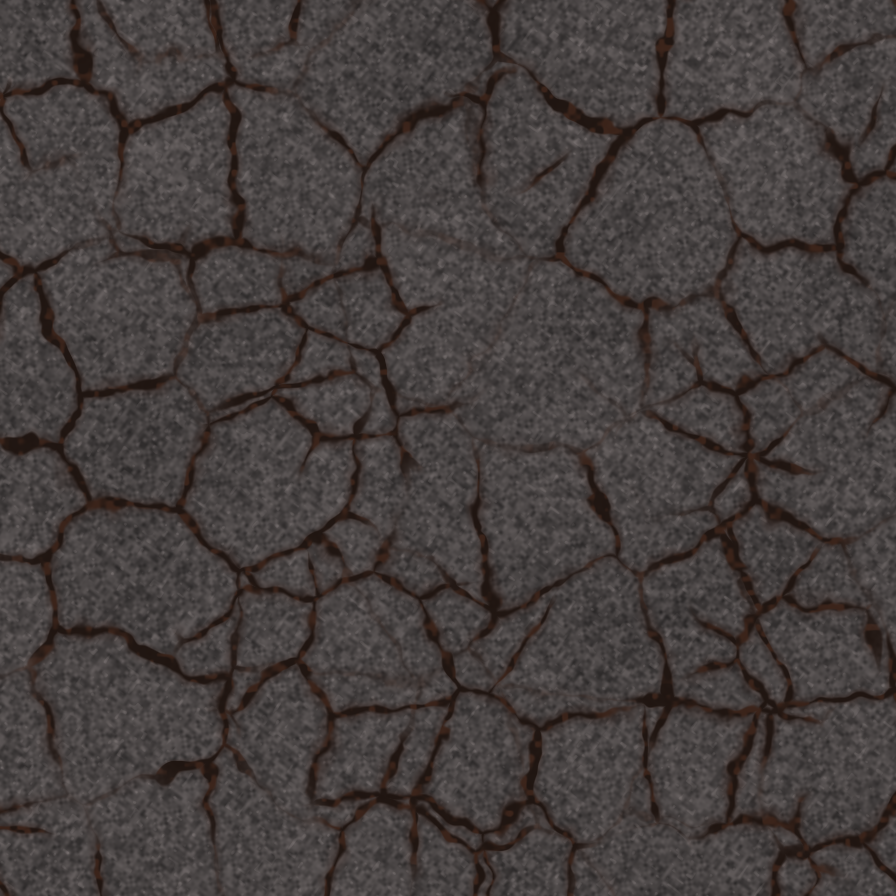
Give the GLSL for this texture, as a Shadertoy shader.

```glsl
// Dark grey, finely grained stone split by ragged rust-brown cracks.
// Warped Voronoi borders form the main cracks and broken side cracks;
// noise varies their width, swells them into knots and grains the stone.

vec2 hash2(vec2 p) {
    vec3 q = fract(vec3(p.xyx) * vec3(0.1031, 0.1030, 0.0973));
    q += dot(q, q.yzx + 33.33);
    return fract((q.xx + q.yz) * q.zy);
}

float noise(vec2 p) {
    vec2 i = floor(p), f = fract(p);
    f = f * f * (3.0 - 2.0 * f);
    float low = mix(hash2(i).x, hash2(i + vec2(1, 0)).x, f.x);
    float high = mix(hash2(i + vec2(0, 1)).x, hash2(i + vec2(1, 1)).x, f.x);
    return mix(low, high, f.y);
}

float fbm(vec2 p) {
    float sum = 0.0, amp = 0.5;
    for (int i = 0; i < 4; i++) {
        sum += amp * noise(p);
        p = mat2(1.6, 1.2, -1.2, 1.6) * p + 7.3;
        amp *= 0.5;
    }
    return sum / 0.9375;
}

// Distance to the nearest Voronoi border, in cell units.
float borderDistance(vec2 p) {
    vec2 cell = floor(p), f = fract(p), nearCell = vec2(0), nearPoint = vec2(0);
    float best = 9.0;
    for (int y = -1; y <= 1; y++)
    for (int x = -1; x <= 1; x++) {
        vec2 g = vec2(x, y);
        vec2 r = g + 0.08 + 0.84 * hash2(cell + g) - f;
        if (dot(r, r) < best) {
            best = dot(r, r);
            nearCell = g;
            nearPoint = r;
        }
    }
    float border = 9.0;
    for (int y = -2; y <= 2; y++)
    for (int x = -2; x <= 2; x++) {
        vec2 g = nearCell + vec2(x, y);
        vec2 r = g + 0.08 + 0.84 * hash2(cell + g) - f;
        vec2 gap = r - nearPoint;
        if (dot(gap, gap) > 0.0001)
            border = min(border, dot(0.5 * (r + nearPoint), normalize(gap)));
    }
    return border;
}

// x: dark crack core, y: soft brown stain around it.
vec2 crackLayer(vec2 uv, float scale, float halfWidth, float presence) {
    float d = borderDistance(uv * scale + scale * 3.7) / scale;
    d += 0.0045 * (noise(uv * 95.0) - 0.5);
    float knots = smoothstep(0.70, 0.90, noise(uv * 24.0 + scale));
    float width = halfWidth * (0.55 + 0.8 * noise(uv * 38.0 + 5.0)) + 0.0055 * knots;
    width *= 0.4 + 0.6 * presence;
    float core = 1.0 - smoothstep(width - 0.0018, width + 0.0024, d);
    float stain = 1.0 - smoothstep(0.0, width + 0.011, d);
    return vec2(core, stain) * presence;
}

void mainImage(out vec4 fragColor, in vec2 fragCoord) {
    vec2 uv = fragCoord / iResolution.y;

    // Bend the cell borders at a broad and a fine scale.
    vec2 broad = vec2(fbm(uv * 9.0), fbm(uv * 9.0 + 31.0)) - 0.5;
    vec2 fine = vec2(noise(uv * 48.0), noise(uv * 48.0 + 17.0)) - 0.5;
    vec2 bent = uv + 0.055 * broad + 0.008 * fine;

    // Main cracks fade in places; side cracks survive only in patches.
    float mainPresence = 0.25 + 0.75 * smoothstep(0.22, 0.48, noise(uv * 9.0 + 3.0));
    float sidePresence = smoothstep(0.50, 0.68, noise(uv * 7.0 + 40.0));
    vec2 cracks = max(crackLayer(bent, 6.6, 0.0036, mainPresence),
                      crackLayer(bent + 0.43, 8.5, 0.0030, sidePresence));

    // Stone: two turned layers of grain, pale flecks and cloudy patches.
    mat2 turn = mat2(0.8, 0.6, -0.6, 0.8);
    float grain = 0.6 * noise(turn * uv * 250.0 + 60.0) + 0.4 * noise(uv * 145.0);
    float fleck = smoothstep(0.72, 0.98, noise(turn * uv * 190.0 + 200.0));
    float patches = fbm(uv * 6.0 + 12.0) - 0.5;
    float tone = 0.276 + 0.22 * (grain - 0.5) + 0.065 * fleck + 0.07 * patches;
    vec3 stone = tone * vec3(1.03, 0.965, 0.96);

    // Brown dust, then dark cores with rusty crumbs.
    vec3 stainColor = vec3(0.21, 0.155, 0.14) + 0.08 * (grain - 0.5);
    vec3 color = mix(stone, stainColor, 0.65 * cracks.y);
    float crumbs = smoothstep(0.45, 0.85, noise(uv * 130.0 + 80.0));
    vec3 crackColor = mix(vec3(0.115, 0.075, 0.058), vec3(0.23, 0.135, 0.095), crumbs);
    color = mix(color, crackColor, 0.92 * cracks.x);

    fragColor = vec4(color, 1.0);
}
```
